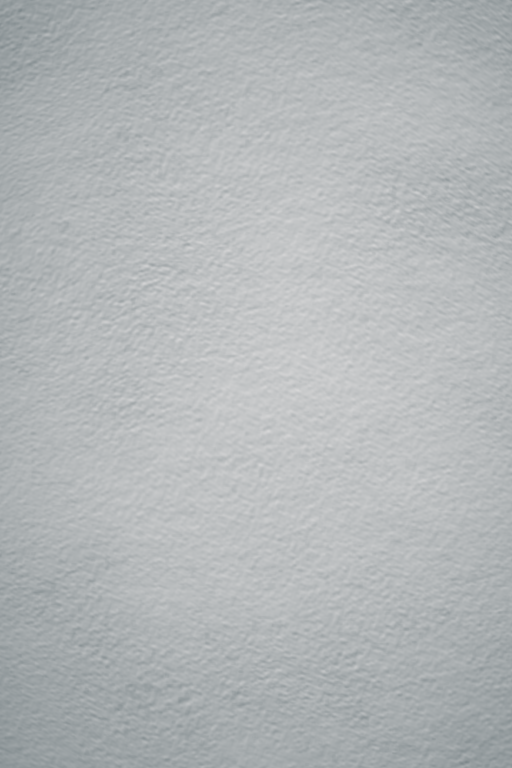
A Shadertoy shader for this texture:

```glsl
// Pale grey trowelled plaster under soft light that fades towards the edges.
// A fine noise relief is lit from above, bent along broad arched strokes,
// then joined by faint streaks, tiny pits and large cloudy stains.

const vec3 SHADE_GREY = vec3(0.58, 0.61, 0.62);
const vec3 LIGHT_GREY = vec3(0.75, 0.76, 0.765);

// Integer hash of a lattice cell, 0 to 1
float hash(vec2 cell) {
    uvec2 k = uvec2(ivec2(cell) + 32768);
    uint h = k.x * 1597334677u ^ k.y * 3812015801u;
    h = (h ^ (h >> 15)) * 2246822519u;
    h = (h ^ (h >> 13)) * 3266489917u;
    h ^= h >> 16;
    return float(h >> 8) / 16777216.0;
}

// Smooth value noise, 0 to 1
float noise(vec2 p) {
    vec2 cell = floor(p), f = fract(p);
    f = f * f * f * (f * (f * 6.0 - 15.0) + 10.0);
    float low = mix(hash(cell), hash(cell + vec2(1, 0)), f.x);
    float high = mix(hash(cell + vec2(0, 1)), hash(cell + vec2(1, 1)), f.x);
    return mix(low, high, f.y);
}

// Layered noise, each octave turned to hide the lattice
float fbm(vec2 p, int octaves) {
    float sum = 0.0, weight = 0.5, total = 0.0;
    for (int i = 0; i < octaves; i++) {
        sum += weight * noise(p);
        total += weight;
        p = mat2(0.8, 0.6, -0.6, 0.8) * p * 2.03 + 17.3;
        weight *= 0.5;
    }
    return sum / total;
}

// Plaster height: flattened grains with finer grit on top
float relief(vec2 p) {
    vec2 tilted = mat2(0.97, -0.24, 0.24, 0.97) * p;
    float grains = noise(tilted * vec2(120.0, 175.0));
    vec2 turned = mat2(0.94, 0.34, -0.34, 0.94) * p;
    float grit = noise(turned * vec2(190.0, 250.0) + 41.0);
    return 0.5 * grains + 0.5 * grit;
}

// Arched trowel path with a slight wander
vec2 bendStrokes(vec2 p, float arch, float wander) {
    float x = p.x - 0.36;
    float drift = fbm(p * 4.0 + 9.0, 2) - 0.5;
    return p + vec2(0.0, arch * x * x * (p.y - 0.2) + wander * drift);
}

// Brightness lost away from the lit centre
float edgeFalloff(vec2 uv, vec2 centre, vec2 strength) {
    vec2 q = 2.0 * (uv - centre);
    return dot(q * q, strength);
}

void mainImage(out vec4 fragColor, in vec2 fragCoord) {
    vec2 uv = fragCoord / iResolution.xy;
    vec2 p = fragCoord / iResolution.y;
    vec2 stroke = bendStrokes(p, 0.7, 0.04);

    // Broad light and stains
    float tone = 0.764 - edgeFalloff(uv, vec2(0.55, 0.54), vec2(0.080, 0.112));
    float stain = fbm(stroke * vec2(5.0, 8.0) + 3.0, 4) - 0.5;
    tone += 0.060 * stain;

    // Relief lit from above, rougher in the darker patches
    float roughness = clamp(1.0 - 1.2 * stain, 0.8, 1.3);
    vec2 toLight = vec2(-0.0012, 0.0034);
    float slope = relief(stroke) - relief(stroke + toLight);
    tone += 0.108 * roughness * slope;

    // Trowel streaks
    float streak = fbm(stroke * vec2(28.0, 100.0) + 60.0, 2) - 0.5;
    tone += 0.026 * streak;

    // Tiny shadowed pits, spread evenly
    float pit = smoothstep(0.70, 1.0, noise(stroke * vec2(115.0, 185.0) + 90.0));
    tone -= 0.030 * pit * roughness;

    float lightness = (tone - SHADE_GREY.r) / (LIGHT_GREY.r - SHADE_GREY.r);
    fragColor = vec4(mix(SHADE_GREY, LIGHT_GREY, lightness), 1.0);
}
```
